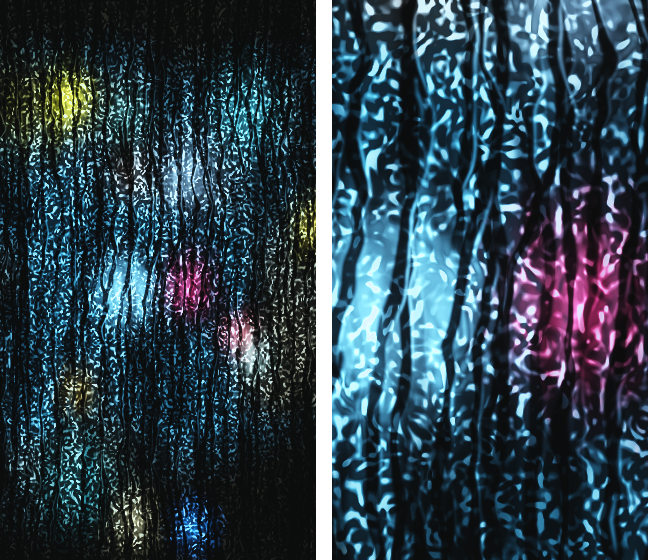
Left: the whole. Right: its middle third, enlarged.
Write a WebGL 2 fragment shader that draws this texture.

```glsl
#version 300 es
precision highp float;

uniform vec2 u_resolution;
out vec4 fragColor;

const float DROP_FREQ = 205.0;
const float SLOPE_GAIN = 2.3;
const float REFRACTION = 0.010;
const float RIVULET_WIDTH = 0.0046;
const float RIM_WIDTH = 0.0012;
const float SHADOW = 0.17;
const float LAMP_SHADOW = 0.60;
const float GLINT_GAIN = 2.3;
const float LAMP_GAIN = 1.5;
const vec3 NIGHT = vec3(0.042, 0.046, 0.046);
const vec3 HAZE_BLUE = vec3(0.065, 0.37, 0.60);
const vec3 HAZE_GREY = vec3(0.30, 0.31, 0.25);
const vec3 GLINT_WHITE = vec3(0.78, 0.92, 0.96);

const int LIGHT_COUNT = 15;
// Centre and radius of each blurred lamp, in canvas heights
const vec3 LAMP[LIGHT_COUNT] = vec3[](
    vec3(0.124, 0.818, 0.036), vec3(0.058, 0.785, 0.056),
    vec3(0.221, 0.790, 0.040), vec3(0.440, 0.800, 0.050),
    vec3(0.335, 0.682, 0.050), vec3(0.234, 0.694, 0.034),
    vec3(0.226, 0.483, 0.046), vec3(0.335, 0.488, 0.036),
    vec3(0.425, 0.402, 0.028), vec3(0.450, 0.365, 0.030),
    vec3(0.562, 0.595, 0.034), vec3(0.137, 0.303, 0.030),
    vec3(0.130, 0.155, 0.060), vec3(0.240, 0.069, 0.033),
    vec3(0.345, 0.060, 0.028));
const vec3 LAMP_COLOUR[LIGHT_COUNT] = vec3[](
    vec3(1.30, 1.40, 0.05), vec3(0.27, 0.29, 0.05),
    vec3(0.18, 0.50, 0.50), vec3(0.15, 0.75, 0.95),
    vec3(0.55, 0.95, 1.40), vec3(0.38, 0.22, 0.15),
    vec3(0.70, 1.70, 2.50), vec3(1.50, 0.10, 0.55),
    vec3(1.30, 0.22, 0.28), vec3(0.70, 1.15, 1.20),
    vec3(0.85, 0.78, 0.05), vec3(0.70, 0.50, 0.05),
    vec3(0.03, 0.35, 0.44), vec3(0.70, 0.73, 0.50),
    vec3(0.06, 0.50, 1.30));

float hash(vec2 p) {
    return fract(sin(dot(p, vec2(127.1, 311.7))) * 43758.5453);
}

float noise(vec2 p) {
    vec2 cell = floor(p), f = fract(p);
    f = f * f * (3.0 - 2.0 * f);
    vec2 e = vec2(0.0, 1.0);
    return mix(mix(hash(cell), hash(cell + e.yx), f.x),
               mix(hash(cell + e), hash(cell + e.yy), f.x), f.y);
}

// Thickness of the small drops on the pane
float dropHeight(vec2 p) {
    p += 0.007 * vec2(noise(p * 60.0), noise(p * 60.0 + 31.0));
    vec2 turned = mat2(0.8, 0.6, -0.6, 0.8) * p;
    return 0.6 * noise(p * DROP_FREQ * vec2(1.1, 0.8))
         + 0.4 * noise(turned * DROP_FREQ * 0.75);
}

vec2 dropSlope(vec2 p) {
    vec2 e = vec2(0.0010, 0.0);
    vec2 rise = vec2(dropHeight(p + e) - dropHeight(p - e),
                     dropHeight(p + e.yx) - dropHeight(p - e.yx));
    return SLOPE_GAIN * rise / (2.0 * e.x * DROP_FREQ);
}

// Broad glow of the night behind the pane
vec3 hazeGlow(vec2 p) {
    float haze = 1.0 - smoothstep(0.70, 0.97, p.y);
    haze *= smoothstep(0.06, 0.30, p.y + 0.35 * (0.22 - p.x));
    haze *= mix(1.0, 0.55, smoothstep(0.28, 0.50, p.x));
    haze *= 0.15 + 1.5 * noise(p * vec2(12.0, 4.0) + 4.0);
    float grey = smoothstep(0.55, 0.95, noise(p * 6.0 + 17.0) + 0.4 * (p.x - 0.25));
    return haze * mix(HAZE_BLUE, HAZE_GREY, grey) + 0.07 * HAZE_GREY;
}

vec3 lampGlow(vec2 p) {
    vec3 light = vec3(0.0);
    for (int i = 0; i < LIGHT_COUNT; i++) {
        vec2 d = (p - LAMP[i].xy) * vec2(1.0, 0.8) / LAMP[i].z;
        light += LAMP_COLOUR[i] * exp(-dot(d, d));
    }
    return LAMP_GAIN * light;
}

// Winding water trail: x is the dark core, y the lit rim
vec2 rivulet(vec2 p, float freq, float seed) {
    float bend = 0.025 * noise(p * vec2(3.0, 5.0) + seed)
               + 0.012 * noise(p * vec2(10.0, 22.0) + seed)
               + 0.005 * noise(p * vec2(20.0, 65.0) + seed);
    float x = (p.x + bend) * freq;
    float id = floor(x);
    float d = (fract(x) - 0.3 - 0.4 * hash(vec2(id, seed))) / freq;
    float width = RIVULET_WIDTH * (0.3 + 1.1 * noise(vec2(id * 7.3 + seed, p.y * 35.0)));
    float present = smoothstep(0.30, 0.45, noise(vec2(id * 3.7 + seed, p.y * 4.5)));
    float core = 1.0 - smoothstep(0.5 * width, width + 0.0006, abs(d));
    float offset = (d - width) / RIM_WIDTH;
    float rim = exp(-offset * offset) * smoothstep(0.5, 0.9, noise(vec2(id + seed, p.y * 28.0)));
    return present * vec2(core, rim);
}

void main() {
    vec2 p = gl_FragCoord.xy / u_resolution.y;
    vec2 slope = dropSlope(p);
    // Each drop catches light from its own side
    float side = 9.0 * noise(p * 75.0 + 7.0);
    float facet = dot(slope, vec2(cos(side), sin(side)));
    float body = smoothstep(-0.18, 0.45, facet);
    float glint = smoothstep(0.32, 0.85, facet);

    // Trails in three densities
    vec2 trail = vec2(0.0);
    for (int i = 0; i < 3; i++) {
        float k = float(i);
        trail = max(trail, rivulet(p, 22.0 + 8.0 * k, 11.0 + 23.0 * k));
    }

    // Light bent by the drops and drawn into upright streaks
    vec2 seen = p + REFRACTION * slope;
    vec3 lamps = lampGlow(seen);
    float lampPower = dot(lamps, vec3(0.33));
    float wander = p.x + 0.014 * noise(p * vec2(10.0, 22.0));
    float streak = smoothstep(0.15, 0.8, noise(vec2(wander * 80.0, p.y * 11.0)));
    vec3 light = hazeGlow(seen) * (0.25 + 1.25 * streak) + lamps * (0.55 + 0.6 * streak);

    float shade = mix(SHADOW, LAMP_SHADOW, smoothstep(0.2, 1.4, lampPower));
    vec3 colour = light * (mix(shade, 1.0, body) + GLINT_GAIN * glint);
    colour *= 1.0 - 0.92 * trail.x;
    colour += 0.9 * light * trail.y;
    colour = NIGHT + 1.0 - exp(-colour);

    float strength = dot(light, vec3(0.3, 0.5, 0.2));
    float whiten = glint * glint * smoothstep(0.08, 0.5, strength) * (1.0 - trail.x);
    colour = mix(colour, GLINT_WHITE, 0.6 * whiten);
    fragColor = vec4(clamp(colour, 0.0, 1.0), 1.0);
}
```
